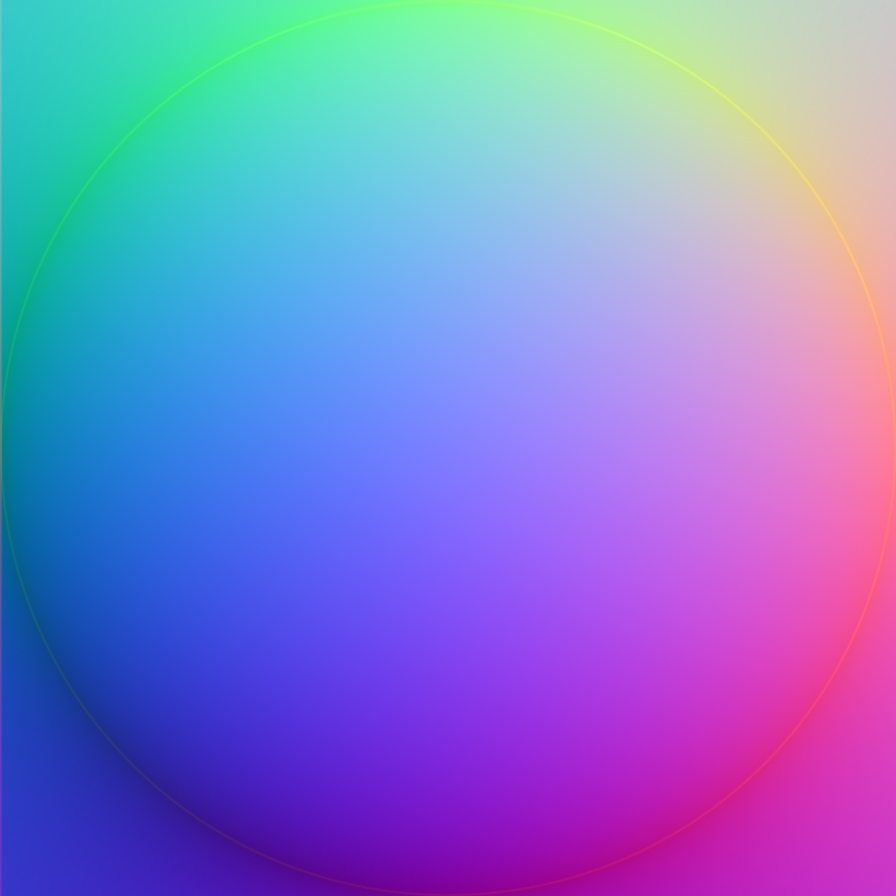
Write a three.js fragment shader that draws this texture map.

```glsl
// Tangent-space normal map of a dome, with a flared skirt filling the corners.
#define DOME_RADIUS 0.998
#define RIM_WIDTH 0.0028
#define RIM_LIFT 0.05
#define SEAM_WIDTH 0.002
#define SEAM_BLEND 0.3

varying vec2 vUv;

// Height falls to zero at the rim and rises again beyond it.
vec3 domeNormal(vec2 p) {
  float height = sqrt(abs(1.0 - dot(p, p)));
  return normalize(vec3(p, height));
}

// Pack a unit direction into the 0..1 colour range.
vec3 encodeNormal(vec3 n) {
  return 0.5 + 0.5 * n;
}

void main() {
  vec2 p = (vUv * 2.0 - 1.0) / DOME_RADIUS;
  vec3 color = encodeNormal(domeNormal(p));

  // Hairline crease around the dome
  float rimDistance = (length(p) - 1.0) / RIM_WIDTH;
  float rim = exp(-rimDistance * rimDistance);
  color.rg += RIM_LIFT * rim;

  // Wrap-around seam along the left border
  vec3 wrapped = encodeNormal(domeNormal(vec2(-p.x, p.y)));
  float seam = 1.0 - smoothstep(0.5 * SEAM_WIDTH, 1.5 * SEAM_WIDTH, vUv.x);
  color = mix(color, wrapped, SEAM_BLEND * seam);

  gl_FragColor = vec4(color, 1.0);
}
```
